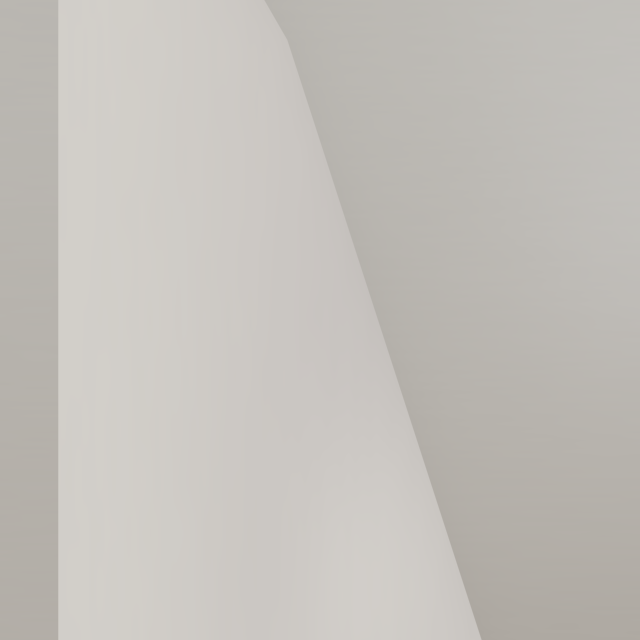
Reproduce this background procedurally as a WebGL 2 fragment shader.

```glsl
#version 300 es
precision highp float;
// A pale, softly lit panel with a slanted right side stands on a warm grey wall.
// The panel is an intersection of half planes; broad Gaussian glows shade both
// surfaces, and faint value noise gives them a brushed grain.

uniform vec2 u_resolution;
out vec4 fragColor;

const vec2 CORNER = vec2(0.449, 0.9375); // bend in the slanted side
const float LEFT_EDGE = 0.091;

float hash(vec2 p) {
    return fract(sin(dot(p, vec2(127.1, 311.7))) * 43758.5453);
}

float valueNoise(vec2 p) {
    vec2 cell = floor(p);
    vec2 f = fract(p);
    f = f * f * (3.0 - 2.0 * f);
    float low = mix(hash(cell), hash(cell + vec2(1.0, 0.0)), f.x);
    float high = mix(hash(cell + vec2(0.0, 1.0)), hash(cell + vec2(1.0)), f.x);
    return mix(low, high, f.y);
}

// Soft elliptical falloff, 1 at the centre
float glow(vec2 p, vec2 center, vec2 radius) {
    vec2 d = (p - center) / radius;
    return exp(-dot(d, d));
}

// Distance to a slanted line through a point, positive on its left
float slantDistance(vec2 p, vec2 through, float slope) {
    float edgeX = through.x + (through.y - p.y) * slope;
    return (edgeX - p.x) / sqrt(1.0 + slope * slope);
}

vec3 wallColor(vec2 p, float slant) {
    vec3 color = mix(vec3(0.702, 0.684, 0.658), vec3(0.728, 0.716, 0.694),
                     smoothstep(0.0, 0.9, p.y));
    color += vec3(0.034, 0.037, 0.043) * glow(p, vec2(1.04, 0.64), vec2(0.28, 0.30));
    color += vec3(0.022, 0.024, 0.026) * glow(p, vec2(0.95, 1.02), vec2(0.35, 0.22));
    color -= vec3(0.022, 0.024, 0.026) * glow(p, vec2(0.90, -0.06), vec2(0.50, 0.17));

    // Contact shadow beside the slanted side
    float shadow = exp(-max(-slant, 0.0) / 0.035) * step(LEFT_EDGE, p.x);
    return color - 0.014 * shadow;
}

vec3 panelColor(vec2 p, float slant) {
    vec3 color = mix(vec3(0.822, 0.810, 0.788), vec3(0.798, 0.782, 0.766),
                     smoothstep(0.12, 0.48, p.x));
    color -= vec3(0.014, 0.015, 0.013) * glow(p, vec2(0.55, 0.48), vec2(0.12, 0.28));
    color += vec3(0.024, 0.026, 0.024) * glow(p, vec2(0.57, 0.10), vec2(0.12, 0.24));
    color -= 0.008 * glow(p, vec2(0.40, 0.12), vec2(0.09, 0.25));

    // The surface turns away from the light at its slanted side
    return color - 0.016 * exp(-max(slant, 0.0) / 0.03);
}

void main() {
    vec2 p = gl_FragCoord.xy / u_resolution;
    float softness = max(0.0012, 0.75 / min(u_resolution.x, u_resolution.y));

    // Panel outline
    float slant = min(slantDistance(p, CORNER, 0.3238),
                      slantDistance(p, CORNER, 0.576));
    float inside = min(p.x - LEFT_EDGE, slant);
    float panel = smoothstep(-softness, softness, inside);

    vec3 color = mix(wallColor(p, slant), panelColor(p, slant), panel);

    // Brushed grain: horizontal on the wall, vertical on the panel
    float wallGrain = valueNoise(p * vec2(18.0, 160.0));
    float panelGrain = valueNoise(p * vec2(90.0, 12.0));
    color += 0.004 * (mix(wallGrain, panelGrain, panel) - 0.5);

    fragColor = vec4(color, 1.0);
}
```
